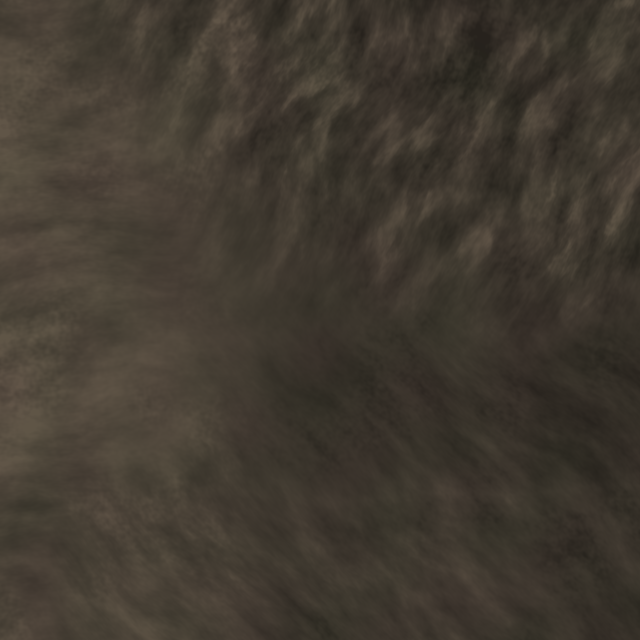
Reproduce this texture procedurally as a three.js fragment shader.

```glsl
varying vec2 vUv;

#define SHADOW vec3(0.150, 0.135, 0.112)
#define MIDTONE vec3(0.248, 0.222, 0.186)
#define HIGHLIGHT vec3(0.375, 0.332, 0.277)
#define LEFT_ANGLE 0.12
#define UPPER_ANGLE 1.12
#define LOWER_ANGLE -0.80
#define LEFT_RELIEF 1.15
#define UPPER_RELIEF 2.0
#define LOWER_RELIEF 1.05
#define WARP 0.035
#define ROUGHNESS 0.62
#define SPECKLE 0.26

vec2 hashGradient(vec2 cell) {
  float h = fract(sin(dot(cell, vec2(127.1, 311.7))) * 43758.5453);
  return vec2(cos(h * 6.2832), sin(h * 6.2832));
}

float noise(vec2 p) {
  vec2 cell = floor(p);
  vec2 f = p - cell;
  vec2 u = f * f * f * (f * (f * 6.0 - 15.0) + 10.0);
  vec2 e = vec2(1.0, 0.0);
  float a = dot(hashGradient(cell), f);
  float b = dot(hashGradient(cell + e.xy), f - e.xy);
  float c = dot(hashGradient(cell + e.yx), f - e.yx);
  float d = dot(hashGradient(cell + e.xx), f - e.xx);
  return mix(mix(a, b, u.x), mix(c, d, u.x), u.y);
}

float fbm(vec2 p) {
  float sum = 0.0;
  float amplitude = 0.52;
  for (int i = 0; i < 5; i++) {
    sum += amplitude * noise(p);
    p = p * 1.93 + vec2(17.3, 9.1);
    amplitude *= ROUGHNESS;
  }
  return sum;
}

// Coordinates along and across a strand direction
vec2 strandSpace(vec2 p, float angle) {
  float c = cos(angle);
  float s = sin(angle);
  return vec2(c * p.x + s * p.y, c * p.y - s * p.x);
}

void main() {
  vec2 p = vUv;
  vec2 drift = vec2(noise(p * 4.0 + 3.7), noise(p * 4.0 + 21.4));
  vec2 q = p + WARP * drift;

  // Regions where the strands lie in different directions
  float edge = 0.32 - 0.22 * (1.0 - smoothstep(0.1, 0.45, p.y))
                    - 0.12 * smoothstep(0.65, 1.0, p.y);
  float left = 1.0 - smoothstep(edge - 0.15, edge + 0.15, q.x);
  float upper = (1.0 - left) * smoothstep(0.47, 0.70, q.y + 0.08 * q.x);
  float lower = 1.0 - left - upper;

  // Calm zone in the middle, where the strands meet
  float calm = mix(0.6, 1.0, smoothstep(0.08, 0.38, length(p - vec2(0.42, 0.5))));

  // Tufts on each side, with thin lit crests in the upper part
  float leftFur = fbm(strandSpace(q, LEFT_ANGLE) * vec2(7.0, 16.0) + 5.2);
  vec2 upperSpace = strandSpace(q, UPPER_ANGLE);
  float upperFur = fbm(upperSpace * vec2(9.0, 19.0) + 31.6);
  float crest = 1.0 - abs(noise(upperSpace * vec2(7.0, 21.0) + 12.8)) * 5.0;
  crest = smoothstep(0.2, 1.0, crest) * smoothstep(-0.05, 0.3, upperFur);
  float lowerFur = fbm(strandSpace(q, LOWER_ANGLE) * vec2(9.0, 21.0) + 47.9);

  // Broad light falling off to the right and toward the lower left
  float tone = mix(0.86, -0.30, smoothstep(-0.16, 0.70, p.x));
  tone -= 0.36 * left * (1.0 - smoothstep(0.0, 0.40, p.y));
  tone -= 0.26 * left * smoothstep(0.72, 1.0, p.y);
  tone += 0.10 * upper * smoothstep(0.5, 0.85, p.x);
  tone += 0.60 * noise(p * 3.2 + 8.3);

  tone += calm * (LEFT_RELIEF * left * leftFur + LOWER_RELIEF * lower * lowerFur);
  tone += calm * upper * (UPPER_RELIEF * upperFur + 0.32 * crest);

  // Fine broken mottling, strongest in shadows and the bright left side
  float patches = 0.3 + 0.7 * smoothstep(-0.05, 0.22, noise(p * 7.0 + 14.2));
  float grain = noise(p * 75.0) + 0.8 * noise(p * 140.0 + 6.0);
  tone += SPECKLE * grain * patches * (0.3 + 0.7 * smoothstep(0.1, 0.5, abs(tone)));

  // Tone ramp with a faint olive to brown shift
  tone = clamp(tone, -1.0, 1.0);
  vec3 color = mix(MIDTONE, HIGHLIGHT, max(tone, 0.0));
  color = mix(color, SHADOW, max(-tone, 0.0));
  float hue = noise(q * 9.0 + 63.0);
  color += vec3(0.012, -0.003, 0.007) * hue;

  gl_FragColor = vec4(color, 1.0);
}
```
